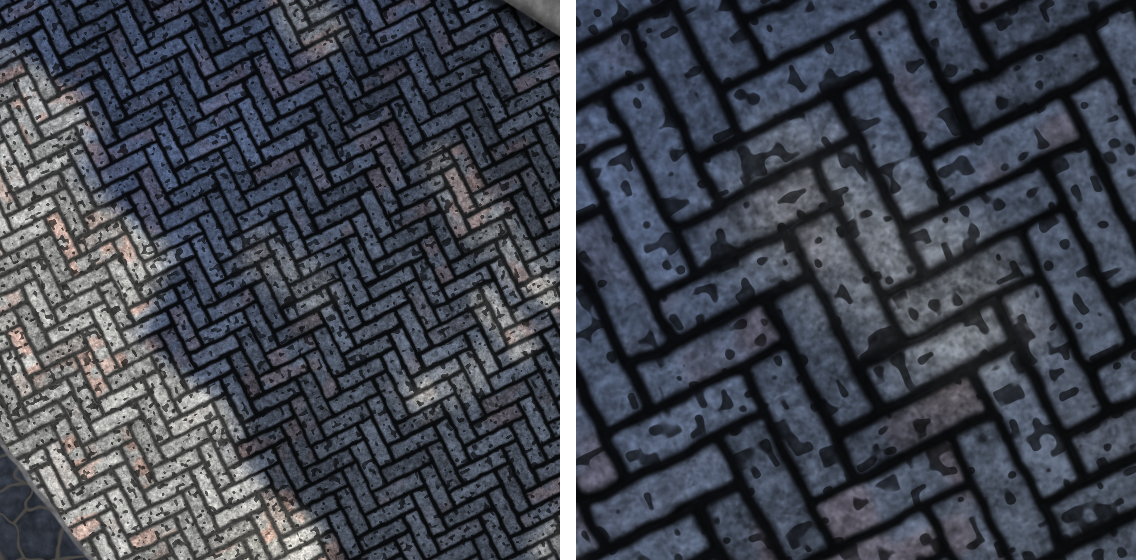
Left: the whole. Right: its middle third, enlarged.
A three.js fragment shader for this texture:

```glsl
// Herringbone brick paving, tilted, in dappled shade, with cobbles and a kerb in two corners.
// Each point is folded into its 3:1 brick by a modulo-6 rule; rounded boxes give the bricks,
// sine-hash noise the wear, and soft capsules with a wavy border the sunlight.
varying vec2 vUv;

float hash(vec2 p) {
  return fract(sin(dot(p, vec2(127.1, 311.7))) * 43758.5453);
}

float noise(vec2 p) {
  vec2 i = floor(p), f = fract(p);
  f = f * f * (3.0 - 2.0 * f);
  return mix(mix(hash(i), hash(i + vec2(1.0, 0.0)), f.x),
             mix(hash(i + vec2(0.0, 1.0)), hash(i + 1.0), f.x), f.y);
}

float fbm(vec2 p) {
  float sum = 0.0, amp = 0.5;
  for (int i = 0; i < 4; i++) {
    sum += amp * noise(p);
    p = mat2(1.6, 1.2, -1.2, 1.6) * p + 7.3;
    amp *= 0.5;
  }
  return sum / 0.9375;
}

// Soft patch of light around the segment a-b
float streak(vec2 p, vec2 a, vec2 b, float radius) {
  vec2 ab = b - a;
  float t = clamp(dot(p - a, ab) / dot(ab, ab), 0.0, 1.0);
  return smoothstep(radius, 0.2 * radius, length(p - a - t * ab));
}

float sunlight(vec2 uv) {
  vec2 p = uv + 0.035 * (vec2(fbm(uv * 16.0), fbm(uv * 16.0 + 31.0)) - 0.5);
  float down = 1.0 - p.y;
  float border = 0.02 + 0.55 * down + 0.035 * cos(25.0 * (down - 0.2))
               - 0.08 * exp(-pow((down - 0.64) / 0.09, 2.0));
  float sun = smoothstep(0.035, -0.045, p.x - border) * smoothstep(0.02, 0.2, down + 0.4 * p.x);
  sun *= 0.84 + 0.16 * smoothstep(0.1, 0.5, down);
  sun = max(sun, 0.55 * streak(p, vec2(0.54, 1.0), vec2(0.57, 0.95), 0.08));
  sun = max(sun, 0.45 * streak(p, vec2(0.47, 0.54), vec2(0.56, 0.48), 0.075));
  sun = max(sun, 0.50 * streak(p, vec2(0.79, 0.70), vec2(0.96, 0.49), 0.065));
  sun = max(sun, 0.95 * streak(p, vec2(0.95, 0.50), vec2(0.98, 0.47), 0.04));
  sun = max(sun, 0.80 * streak(p, vec2(0.865, 0.46), vec2(0.925, 0.385), 0.045));
  sun = max(sun, 0.45 * streak(p, vec2(0.75, 0.295), vec2(0.85, 0.34), 0.065));
  sun = max(sun, 0.95 * streak(p, vec2(0.745, 0.29), vec2(0.76, 0.30), 0.03));
  sun = max(sun, 0.75 * streak(p, vec2(0.98, 0.02), vec2(1.0, 0.05), 0.05));
  return sun + 0.35 * streak(p, vec2(0.45, 0.0), vec2(0.50, 0.04), 0.1);
}

vec3 paving(vec2 uv, float sun) {
  // Tilted grid, one unit per brick width
  float angle = radians(26.5);
  vec2 p = mat2(cos(angle), -sin(angle), sin(angle), cos(angle)) * (uv - vec2(0.562, 0.496));
  p = p / 0.0305 + vec2(1.5, 0.5);
  p += 0.09 * (vec2(noise(p * 2.3), noise(p * 2.3 + 19.0)) - 0.5);

  // Fold into the lying or standing brick
  vec2 cell = floor(p);
  float k = mod(cell.x - cell.y, 6.0);
  bool lying = k < 2.5;
  vec2 q = lying ? vec2(mod(p.x - cell.y, 6.0), fract(p.y))
                 : vec2(mod(cell.x - p.y, 6.0) - 2.0, fract(p.x));
  vec2 id = lying ? cell - vec2(k, 0.0) : cell + vec2(0.5, k + 0.5);
  q -= vec2(1.5, 0.5);
  vec2 box = abs(q) - vec2(1.28, 0.28) - 0.05 * hash(id + 5.0);
  float d = length(max(box, 0.0)) + min(max(box.x, box.y), 0.0) - 0.09;
  float brick = smoothstep(0.06, -0.06, d);

  // Worn face: tone, grain, pits and rounded rim
  float grain = fbm(p * 5.0 + id);
  float tone = 0.84 + 0.32 * hash(id) + 0.75 * (grain - 0.5);
  tone += 0.3 * (noise(p * 13.0) - 0.5);
  tone *= 1.0 - 0.6 * smoothstep(0.70, 0.82, noise(p * 4.5 + id * 3.0));
  tone *= mix(1.0, 0.72, smoothstep(-0.14, 0.0, d));
  float pink = smoothstep(0.55, 1.0, hash(id + 9.0)) * smoothstep(0.3, 0.65, noise(p * 1.3));
  vec3 face = tone * mix(vec3(1.0), vec3(1.14, 0.97, 0.92), pink);
  vec3 joint = vec3(mix(0.13, 0.36, clamp(sun, 0.0, 1.0)) * (0.6 + 0.8 * grain));

  // Cool shade, greyer toward the lower right
  vec3 shade = mix(vec3(0.24, 0.285, 0.38), vec3(0.29, 0.32, 0.37),
                   smoothstep(0.5, 1.4, uv.x + 1.0 - uv.y));
  shade *= 0.8 + 0.45 * fbm(uv * 5.0);
  return mix(joint, face, brick) * mix(shade, vec3(0.65, 0.65, 0.64), sun);
}

vec3 cobbles(vec2 uv) {
  vec2 p = uv * 15.0 + 0.3 * noise(uv * 40.0), cell = floor(p);
  float first = 9.0, second = 9.0;
  for (int y = -1; y <= 1; y++)
    for (int x = -1; x <= 1; x++) {
      vec2 c = cell + vec2(float(x), float(y));
      float d = length(c + vec2(hash(c), hash(c + 17.0)) - p);
      second = min(second, max(first, d));
      first = min(first, d);
    }
  vec3 stone = vec3(0.19, 0.21, 0.25) * (0.6 + 0.8 * fbm(uv * 70.0)) * (1.1 - 0.4 * first);
  return mix(vec3(0.29, 0.28, 0.27), stone, smoothstep(0.03, 0.13, second - first));
}

void main() {
  vec3 color = paving(vUv, sunlight(vUv));

  // Cobbled lower-left corner behind a thin edging
  float edge = dot(vUv, vec2(0.792, 0.61)) - 0.131 + 0.006 * (noise(vUv * 30.0) - 0.5);
  color = mix(vec3(0.42, 0.42, 0.43) * (0.7 + 0.6 * fbm(vUv * 90.0)), color, smoothstep(0.0, 0.004, edge));
  color = mix(cobbles(vUv), color, smoothstep(-0.009, -0.004, edge));

  // Concrete kerb in the upper-right corner and its shadow
  float kerb = dot(vUv, vec2(0.537, 0.843)) - 1.325;
  color *= 1.0 - 0.75 * smoothstep(-0.035, -0.004, kerb);
  vec3 concrete = vec3(0.43, 0.43, 0.43) * (0.75 + 0.5 * fbm(vUv * 80.0));
  color = mix(color, concrete * (0.6 + 0.4 * smoothstep(0.0, 0.025, kerb)), smoothstep(-0.002, 0.002, kerb));

  gl_FragColor = vec4(color, 1.0);
}
```
